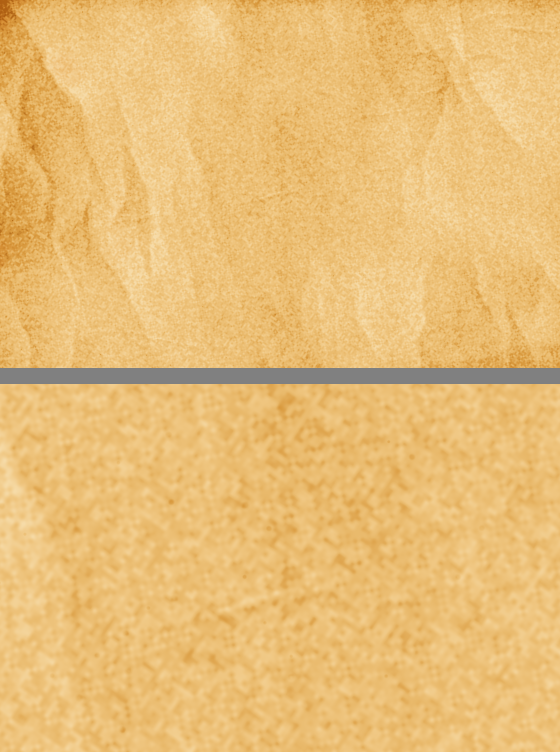
Top: the whole. Bottom: its middle third, enlarged.
This texture is drawn by a Shadertoy shader. Its source:

```glsl
// Old, warm parchment: a golden tone field made of cloudy noise and fine grain,
// crossed by slanted one-sided folds and thin wrinkles, with browned, ragged
// borders. One scalar tone is built up and then mapped to the paper colours.

float hash(vec2 p) {
    vec3 q = fract(vec3(p.xyx) * 0.1031);
    q += dot(q, q.yzx + 33.33);
    return fract((q.x + q.y) * q.z);
}

float noise(vec2 p) {
    vec2 cell = floor(p), f = fract(p);
    f = f * f * (3.0 - 2.0 * f);
    return mix(mix(hash(cell), hash(cell + vec2(1, 0)), f.x),
               mix(hash(cell + vec2(0, 1)), hash(cell + vec2(1, 1)), f.x), f.y);
}

// Cloud noise centred on zero
float cloud(vec2 p) {
    float sum = 0.0, gain = 0.5;
    for (int i = 0; i < 5; i++) {
        sum += gain * (noise(p) - 0.5);
        p = mat2(1.6, 1.2, -1.2, 1.6) * p + 7.3;
        gain *= 0.5;
    }
    return sum;
}

// Folds: bright on one side of a crisp edge, shaded on the other
float folds(vec2 p, float aspect) {
    float sum = 0.0;
    vec2 warped = p + 0.09 * vec2(cloud(p * 6.0), cloud(p * 6.0 + 31.0));
    for (int i = 0; i < 48; i++) {
        float k = float(i);
        float place = pow((k + hash(vec2(k, 1.7))) / 48.0, 1.25);
        vec2 centre = vec2(place * aspect, hash(vec2(k, 5.1)));
        vec2 dir = normalize(vec2(mix(-0.2, 0.65, hash(vec2(k, 9.4))), -1.0));
        vec2 q = warped - centre;
        float along = dot(q, dir);
        float across = dot(q, vec2(-dir.y, dir.x));
        float len = mix(0.08, 0.38, hash(vec2(k, 13.2)));
        float width = mix(0.014, 0.065, hash(vec2(k, 17.8))) * (1.0 + 0.6 * along / len);
        float side = 2.0 * smoothstep(-0.006, 0.006, across) - 1.0;
        float facing = hash(vec2(k, 21.5)) < 0.6 ? 1.0 : -1.0;
        float fade = 1.0 - smoothstep(0.3 * len, len, abs(along));
        float strength = mix(0.45, 1.0, smoothstep(0.05, 0.35, abs(place - 0.5)));
        sum += facing * side * strength * fade * exp(-abs(across) / max(width, 0.01));
    }
    return sum;
}

// Thin, mostly level wrinkles: a light line over a faint shadow
float wrinkles(vec2 p, float aspect) {
    float sum = 0.0;
    for (int i = 0; i < 14; i++) {
        float k = float(i) + 60.0;
        vec2 q = p - vec2(hash(vec2(k, 2.3)) * aspect, hash(vec2(k, 6.9)));
        q.y += q.x * mix(-0.3, 0.35, hash(vec2(k, 4.4))) + 0.07 * cloud(p * 9.0 + k);
        float len = mix(0.05, 0.18, hash(vec2(k, 8.8)));
        float fade = 1.0 - smoothstep(0.2 * len, len, abs(q.x));
        sum += fade * (exp(-pow(q.y / 0.004, 2.0)) - 0.8 * exp(-pow((q.y + 0.008) / 0.007, 2.0)));
    }
    return sum;
}

// Sparse dark flecks in the pulp
float flecks(vec2 p) {
    vec2 cell = floor(p * 46.0), f = fract(p * 46.0);
    vec2 centre = 0.25 + 0.5 * vec2(hash(cell + 3.0), hash(cell + 11.0));
    float size = mix(0.06, 0.15, hash(cell + 23.0));
    return step(0.9, hash(cell)) * (1.0 - smoothstep(0.4 * size, 1.5 * size, length(f - centre)));
}

// Browning that creeps in from the borders
float browning(vec2 p, float aspect) {
    float rag = 1.0 + 1.8 * cloud(p * 5.0 + 40.0);
    float left = 0.26 * exp(-p.x / (0.07 * rag)) + 0.14 * exp(-p.x / 0.4);
    float right = 0.26 * exp(-(aspect - p.x) / (0.1 * rag));
    float top = 0.42 * exp(-(1.0 - p.y) / (0.022 * rag));
    float bottom = 0.16 * exp(-p.y / (0.05 * rag));
    float corner = 0.2 * exp(-length((p - vec2(0, 1)) / vec2(0.16, 0.2)));
    float patchEdge = 0.06 * smoothstep(0.72, 1.0, p.x / aspect) + 0.04 * cloud(p * 8.0);
    float lowPatch = 0.28 * smoothstep(0.7, 0.85, p.x / aspect)
                   * (1.0 - smoothstep(patchEdge - 0.01, patchEdge + 0.012, p.y));
    return left + right + top + bottom + corner + lowPatch;
}

// Fine, directionless tooth, turned off the pixel axes
float tooth(vec2 p) {
    vec2 g = mat2(0.82, 0.57, -0.57, 0.82) * p;
    return 0.6 * (noise(g * 215.0) - 0.5) + 0.3 * (noise(g.yx * 125.0 + 5.0) - 0.5);
}

vec3 paperColour(float tone) {
    vec3 umber = vec3(0.70, 0.41, 0.09);
    vec3 amber = vec3(0.85, 0.60, 0.24);
    vec3 gold = vec3(0.91, 0.72, 0.41);
    vec3 straw = vec3(0.94, 0.78, 0.51);
    vec3 cream = vec3(0.965, 0.86, 0.66);
    vec3 c = mix(umber, amber, smoothstep(-0.5, 0.0, tone));
    c = mix(c, gold, clamp(tone / 0.4, 0.0, 1.0));
    c = mix(c, straw, clamp((tone - 0.4) / 0.4, 0.0, 1.0));
    return mix(c, cream, clamp((tone - 0.8) / 0.5, 0.0, 1.0));
}

void mainImage(out vec4 fragColor, in vec2 fragCoord) {
    vec2 p = fragCoord / iResolution.y;
    float aspect = iResolution.x / iResolution.y;

    // Uneven ageing, upright mottling and pressed creases
    float tone = 0.73 + 0.7 * cloud(p * 2.5 + 4.0) + 0.65 * cloud(p * vec2(9.0, 5.0) + 19.0);
    tone += 0.25 * folds(p, aspect) + 0.22 * wrinkles(p, aspect);
    tone -= browning(p, aspect);
    tone += tooth(p) - 0.28 * flecks(p);

    // Rusty stains, mostly near the left border
    float stain = smoothstep(0.1, 0.3, cloud(p * 6.0 + 77.0)) * exp(-p.x / 0.25);
    vec3 colour = paperColour(tone - 0.12 * stain);
    colour *= mix(vec3(1.0), vec3(0.98, 0.9, 0.78), stain);
    fragColor = vec4(colour, 1.0);
}
```
